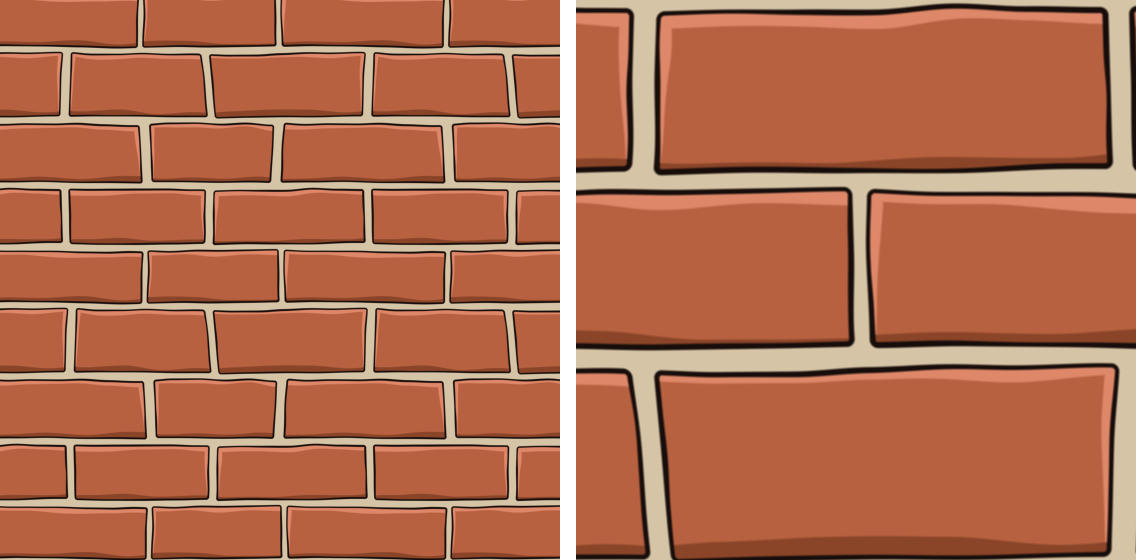
Left, the full canvas; right, a detail of the centre.
Write a Shadertoy shader that draws this pattern.

```glsl
// Cartoon brick wall: four uneven courses of one wide and one narrow brick, tiled.
// Each brick is a wobbly, leaning box distance with an ink outline, a lit
// top and side, and a ragged shadow along its foot.

// Course boundaries, measured downwards within one vertical repeat
const float COURSE[5] = float[](0.0, 0.125, 0.2422, 0.3516, 0.457);
// Upright joints per course: two centres, then the lean of each
const vec4 JOINT[4] = vec4[](
    vec4(0.117, 0.372, -0.004, 0.012), vec4(0.260, 0.495, 0.006, -0.006),
    vec4(0.117, 0.374, 0.004, -0.003), vec4(0.259, 0.503, -0.002, 0.003));
const vec2 JOINT_HALF[4] = vec2[](
    vec2(0.0070, 0.0060), vec2(0.0085, 0.0080),
    vec2(0.0060, 0.0065), vec2(0.0040, 0.0042));

float hash(vec2 p) {
    return fract(sin(dot(p, vec2(127.1, 311.7))) * 43758.5453);
}

// Smooth one-dimensional noise, a different curve for each seed
float wobble(float x, float seed) {
    float i = floor(x);
    return mix(hash(vec2(i, seed)), hash(vec2(i + 1.0, seed)), smoothstep(0.0, 1.0, x - i));
}

void mainImage(out vec4 fragColor, in vec2 fragCoord) {
    vec2 p = fragCoord / iResolution.y;
    float aa = max(0.8 / iResolution.y, 0.001);

    // Course, with a slight sideways drift on each vertical repeat
    float depth = 1.0 - p.y - 0.09;
    float x = p.x - 0.0105 * floor(depth / COURSE[4]) * (1.0 - p.x);
    float v = mod(depth, COURSE[4]);
    int course = int(v > COURSE[1]) + int(v > COURSE[2]) + int(v > COURSE[3]);
    float top = v - COURSE[course];
    float bottom = COURSE[course + 1] - v;
    float down = top / (top + bottom);

    // Brick between two leaning joints
    vec2 joint = JOINT[course].xy + (down - 0.5) * JOINT[course].zw;
    vec2 halfGap = JOINT_HALF[course];
    float u = mod(x - joint.x, 0.5405);
    float span = joint.y - joint.x;
    bool second = u > span;
    float left = second ? u - span : u;
    float right = second ? 0.5405 - u : span - u;
    float along = left / (left + right);
    float seed = float(course) * 2.0 + float(second) + 3.0;
    float tilt = (hash(vec2(seed, 8.0)) - 0.5) * (along - 0.5) * 0.008;

    // Wavering edges, inset from the joint centres
    top -= 0.0055 + tilt + 0.004 * (wobble(left * 22.0, seed) - 0.5);
    bottom -= 0.0055 - tilt + 0.003 * (wobble(left * 16.0, seed + 20.0) - 0.5);
    left -= (second ? halfGap.y : halfGap.x) + 0.002 * (wobble(down * 2.5, seed + 40.0) - 0.5);
    right -= (second ? halfGap.x : halfGap.y) + 0.002 * (wobble(down * 2.5, seed + 60.0) - 0.5);

    // Depth inside the brick, with small rounded corners
    vec2 q = 0.005 - vec2(min(left, right), min(top, bottom));
    float inside = 0.005 - min(max(q.x, q.y), 0.0) - length(max(q, 0.0));

    // Lit top and tapering side
    vec3 color = vec3(0.72, 0.38, 0.25);
    float topLight = 0.0065 + 0.006 * wobble(along * 4.0, seed + 80.0);
    float side = hash(vec2(seed, 5.0)) > 0.5 ? left : right;
    float sideLight = 0.003 + 0.008 * (1.0 - down) * (0.6 + 0.6 * wobble(down * 3.0, seed + 90.0));
    float lit = min(top - topLight, side - sideLight);
    color = mix(vec3(0.87, 0.53, 0.41), color, smoothstep(-aa, aa, lit));

    // Ragged shadow at the foot
    float shade = 0.005 + 0.009 * wobble(along * 4.0 + 0.5, seed + 100.0);
    color = mix(vec3(0.54, 0.27, 0.16), color, smoothstep(-aa, aa, bottom - shade));

    // Ink line of uneven weight, then mortar
    float ink = 0.0024 + 0.0014 * wobble((along + down) * 4.0, seed + 120.0);
    color = mix(vec3(0.09, 0.05, 0.04), color, smoothstep(-aa, aa, inside - ink));
    color = mix(vec3(0.84, 0.77, 0.65), color, smoothstep(-aa, aa, inside));
    fragColor = vec4(color, 1.0);
}
```
